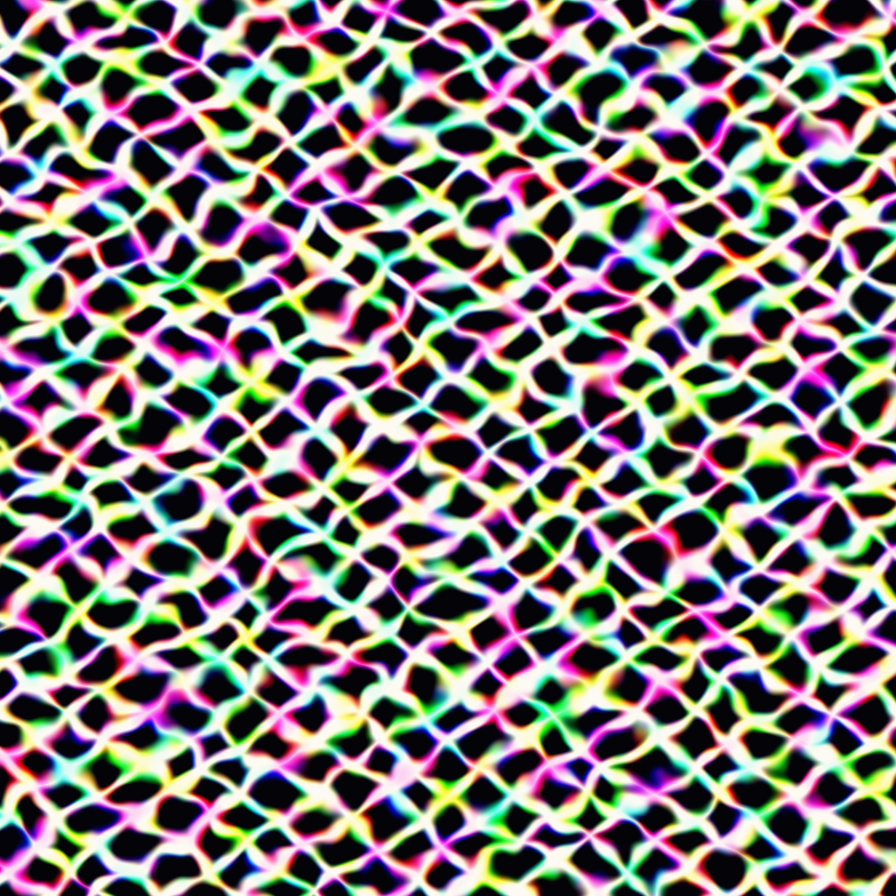
Give the GLSL for this pattern, as a WebGL 1 fragment shader.

```glsl
precision highp float;
uniform vec2 u_resolution;

vec2 gradientAt(vec2 cell) {
  float angle = 6.2832 * fract(sin(dot(cell, vec2(127.1, 311.7))) * 43758.55);
  return vec2(cos(angle), sin(angle));
}

float gradientNoise(vec2 p) {
  vec2 i = floor(p), f = p - i;
  vec2 s = f * f * f * (f * (f * 6.0 - 15.0) + 10.0);
  float a = dot(gradientAt(i), f);
  float b = dot(gradientAt(i + vec2(1.0, 0.0)), f - vec2(1.0, 0.0));
  float c = dot(gradientAt(i + vec2(0.0, 1.0)), f - vec2(0.0, 1.0));
  float d = dot(gradientAt(i + 1.0), f - 1.0);
  return mix(mix(a, b, s.x), mix(c, d, s.x), s.y);
}

float smoothMin(float a, float b, float k) {
  float h = max(k - abs(a - b), 0.0) / k;
  return min(a, b) - 0.25 * k * h * h;
}

// Distance to one family of wavering strands, in strand periods
float strands(vec2 p, float phase, vec2 seed) {
  float bend = 0.5 * gradientNoise(p * 9.0 + seed)
             + 0.34 * gradientNoise(p * 24.0 + seed.yx);
  float gap = abs(fract(phase + bend) - 0.5);
  return gap + 0.17 * gradientNoise(p * 29.0 + seed + 40.0);
}

// Two crossing families enclose rounded diamond holes
float mesh(vec2 p) {
  float falling = strands(p, dot(p, vec2(13.0, 17.0)), vec2(3.7, 18.2));
  float rising = strands(p, dot(p, vec2(13.0, -17.5)), vec2(51.3, 27.9));
  return smoothMin(falling, rising - 0.02, 0.14);
}

void main() {
  vec2 p = gl_FragCoord.xy / u_resolution.y;

  // Slightly displaced channels give the strands coloured fringes
  vec2 fringe = vec2(0.0007, 0.0004);
  vec3 distances = vec3(mesh(p - fringe), mesh(p), mesh(p + fringe));

  // Opposing hue fields: green against magenta, warm against cool
  float green = gradientNoise(p * 17.0 + 71.0) + 0.8 * gradientNoise(p * 37.0 + 9.0);
  float warm = gradientNoise(p * 19.0 + 133.0) + 0.8 * gradientNoise(p * 40.0 + 57.0);
  vec3 tint = green * vec3(-0.07, 0.12, -0.06) + warm * vec3(0.07, 0.01, -0.09);

  // Steep contrast between holes and strands, softest in blue
  vec3 light = 1.0 - smoothstep(vec3(0.045, 0.035, 0.01), vec3(0.22, 0.215, 0.24), distances - tint);

  // Pastel wash over the strands
  light *= 1.0 + clamp(tint * 3.0 + 0.05, -0.5, 0.0);
  gl_FragColor = vec4(mix(vec3(0.01, 0.01, 0.03), vec3(0.99, 0.98, 0.95), light), 1.0);
}
```
